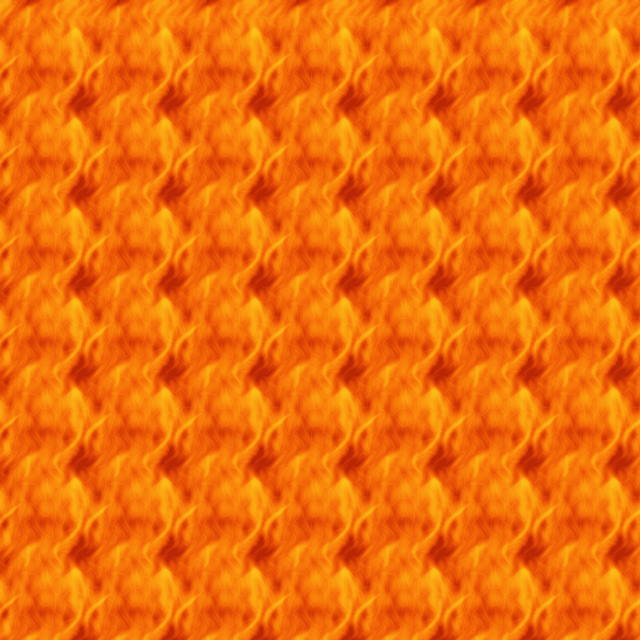
Reproduce this pattern procedurally as a Shadertoy shader.

```glsl
// Tiled wall of fire: about seven by seven copies of one flame tuft.
// Each tile sums a pointed ridge, curved tongues and dark embers, roughened
// by layered sines and wrapped cellular noise, then maps heat to colour.

const float TAU = 6.2831853;
const vec2 PERIOD = vec2(0.1402, 0.1406);   // tile size on the canvas
const vec2 FIRST_TIP = vec2(0.1175, 0.1825); // a flame tip, from top left

vec2 hash2(vec2 p) {
    vec3 h = fract(p.xyx * vec3(0.1031, 0.1030, 0.0973));
    h += dot(h, h.yzx + 33.33);
    return fract((h.xx + h.yz) * h.zy);
}

// Shortest offset on a repeating unit tile.
vec2 wrap(vec2 d) { return d - floor(d + 0.5); }

// Bends a point while keeping the unit period.
vec2 swirl(vec2 p, float amount) {
    for (int i = 1; i <= 4; i++) {
        float k = float(i);
        p += amount / k * sin(TAU * k * p.yx + vec2(1.3, 4.1) * k);
    }
    return p;
}

// Upright waves with whole-number frequencies, so the sum tiles.
float layeredSines(vec2 p) {
    float sum = 0.0;
    for (int i = 0; i < 16; i++) {
        vec2 h = hash2(vec2(i, 7.0));
        vec2 freq = vec2(1.0 + floor(float(i) * 0.6), floor(h.x * 9.0) - 4.0);
        sum += sin(TAU * (dot(freq, p) + h.y)) / sqrt(length(freq));
    }
    return sum;
}

// Nearest and second nearest seed distances, wrapped per tile.
vec2 cellular(vec2 p, vec2 cells) {
    p *= cells;
    vec2 id = floor(p), nearest = vec2(8.0);
    for (int j = -1; j <= 1; j++)
    for (int i = -1; i <= 1; i++) {
        vec2 n = id + vec2(i, j);
        float d = length(n + hash2(mod(n, cells)) - p);
        nearest = d < nearest.x ? vec2(d, nearest.x)
                                : vec2(nearest.x, min(nearest.y, d));
    }
    return nearest;
}

float blob(vec2 p, vec2 centre, vec2 radius) {
    vec2 d = wrap(p - centre) / radius;
    return exp(-dot(d, d));
}

// Bowed tongue running down from its top, fading at both ends.
float tongue(vec2 p, vec2 top, vec2 span, float bow, float width) {
    vec2 d = p - top;
    float t = (fract(d.y + 0.1) - 0.1) / span.y;
    float c = clamp(t, 0.0, 1.0);
    float x = wrap(vec2(d.x - span.x * c - bow * sin(TAU * 0.5 * c), 0.0)).x;
    float fade = smoothstep(-0.05, 0.15, t) * (1.0 - smoothstep(0.7, 1.1, t));
    return exp(-x * x / (width * width)) * fade;
}

// Heat of one tile; the origin is the flame tip and y runs down.
float tuftHeat(vec2 p, float topEdge) {
    vec2 q = swirl(p, 0.011) - swirl(vec2(0.0), 0.011);
    vec2 tip = wrap(q);
    float depth = tip.y - 0.8 * abs(tip.x);
    float below = smoothstep(-0.005, 0.025, depth);
    float heat = 0.51 + 0.085 * layeredSines(swirl(p, 0.03));

    // Faint filaments and upright mottling
    vec2 fine = cellular(swirl(p, 0.04), vec2(10.0, 6.0));
    heat += 0.13 * (1.0 - smoothstep(0.0, 0.22, fine.y - fine.x));
    heat += 0.34 * (0.45 - fine.x);

    // Hot ridge and glowing body
    heat += 0.22 * below * exp(-18.0 * depth * depth - 30.0 * tip.x * tip.x);
    heat += 0.12 * blob(q, vec2(-0.22, 0.25), vec2(0.15, 0.20));
    heat += 0.10 * blob(q, vec2(0.62, 0.82), vec2(0.22, 0.14));

    // Embers: pool above the tip, eye, and shaded flanks
    float pool = blob(q, vec2(0.11, 0.84), vec2(0.16, 0.17));
    heat -= 0.66 * pool * (1.0 - below) * (1.0 - topEdge);
    heat -= 0.56 * blob(q, vec2(0.59, 0.51), vec2(0.17, 0.08));
    heat -= 0.20 * blob(q, vec2(0.50, 0.60), vec2(0.12, 0.12));
    heat -= 0.44 * blob(q, vec2(-0.10, 0.54), vec2(0.06, 0.11));
    heat -= 0.40 * blob(q, vec2(0.06, 0.68), vec2(0.05, 0.13));
    heat -= 0.30 * blob(q, vec2(0.22, 0.20), vec2(0.09, 0.13));

    // Tongues: main flame and its strands, hooked flame and low wisps
    heat += 0.46 * tongue(q, vec2(0.00, 0.00), vec2(0.05, 0.62), -0.05, 0.042);
    heat += 0.26 * tongue(q, vec2(0.01, 0.00), vec2(0.10, 0.40), 0.02, 0.025);
    heat += 0.46 * tongue(q, vec2(0.04, 0.36), vec2(-0.22, 0.40), 0.09, 0.025);
    heat += 0.55 * tongue(q, vec2(0.38, 0.31), vec2(-0.28, 0.36), -0.09, 0.035);
    heat += 0.34 * tongue(q, vec2(0.46, 0.78), vec2(-0.04, 0.28), 0.04, 0.022);
    heat += 0.32 * tongue(q, vec2(-0.20, 0.72), vec2(0.06, 0.26), -0.05, 0.022);

    // Taller flames along the top border
    heat += topEdge * (0.45 * exp(-90.0 * tip.x * tip.x)
                     - 0.40 * blob(q, vec2(0.5, 0.76), vec2(0.16, 0.09)));
    return heat;
}

vec3 fireColour(float heat) {
    float t = max(heat, -0.08);
    t -= 0.45 * max(t - 0.85, 0.0);   // soften the highlights
    t = min(t, 1.3);
    float cool = max(1.0 - t, 0.0);
    return vec3(0.98 - 0.20 * cool * cool * cool, 0.19 + 0.47 * t, 0.02 + 0.05 * t * t);
}

void mainImage(out vec4 fragColor, in vec2 fragCoord) {
    vec2 uv = fragCoord / iResolution.xy;
    uv.y = 1.0 - uv.y;
    vec2 p = (uv - FIRST_TIP) / PERIOD;
    float topEdge = 1.0 - smoothstep(0.030, 0.060, uv.y);
    float heat = tuftHeat(p, topEdge);

    // Ragged flames on the left border
    float leftEdge = 1.0 - smoothstep(0.010, 0.026, uv.x + 0.006 * sin(TAU * 2.0 * p.y));
    heat += leftEdge * (0.10 + 0.35 * sin(TAU * (2.0 * p.y + 1.5 * p.x)));
    fragColor = vec4(fireColour(heat), 1.0);
}
```
